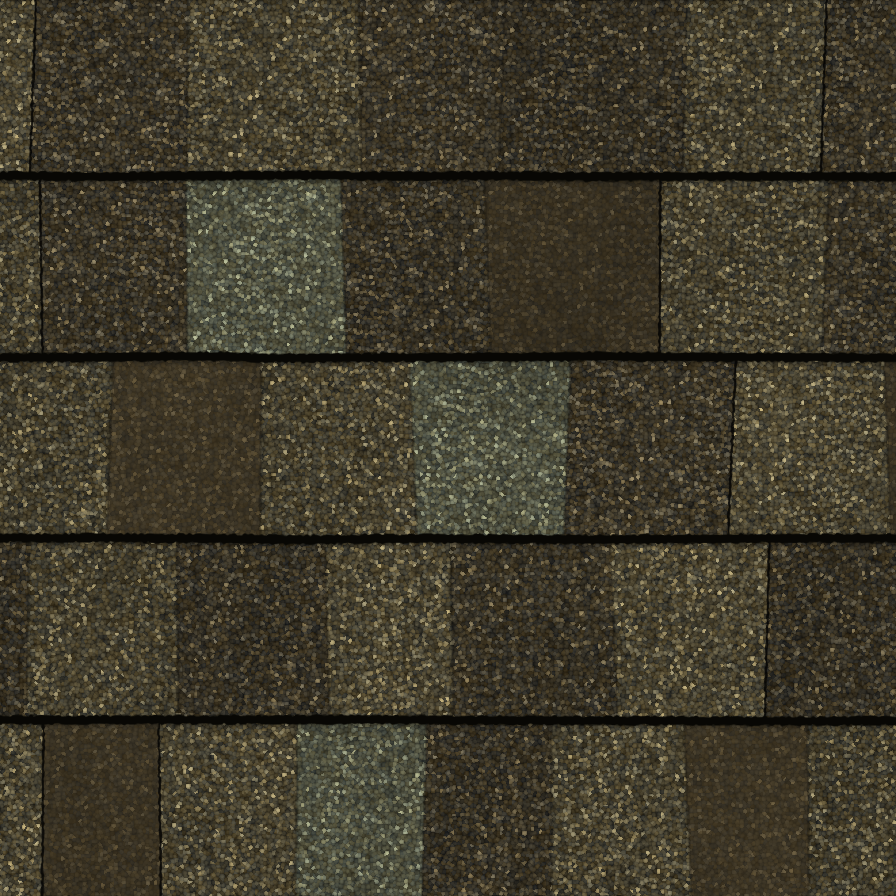
Reproduce this texture procedurally as a WebGL 1 fragment shader.

```glsl
precision highp float;

uniform vec2 u_resolution;

const float ROW_HEIGHT = 0.2025;

float hash(vec2 p) {
  return fract(sin(dot(p, vec2(127.1, 311.7))) * 43758.55);
}

float noise(vec2 p) {
  vec2 i = floor(p), f = fract(p);
  f = f * f * (3.0 - 2.0 * f);
  return mix(mix(hash(i), hash(i + vec2(1.0, 0.0)), f.x),
             mix(hash(i + vec2(0.0, 1.0)), hash(i + vec2(1.0, 1.0)), f.x), f.y);
}

// Blend colour of one tab in rgb, strength of its granules in a
vec4 tabTone(float tab, float row) {
  float vary = hash(vec2(tab + 3.0, row + 17.0));
  bool blended = row > 2.5 && row < 3.5;
  float light = blended ? mod(tab, 2.0)
                        : step(0.9, abs(mod(tab, 5.0) - 1.0)) * step(mod(tab, 5.0), 2.5);
  vec4 tone = mix(vec4(0.235, 0.212, 0.157, 1.0), vec4(0.298, 0.274, 0.200, 1.0), light);

  // Grey-green and plain brown accents, in three of the five rows
  if (mod(row, 3.0) > 0.5) {
    float start = min(row + 1.0, 3.0);
    float slot = mod(tab - start, 5.0);
    if (slot < 0.5) tone = vec4(0.335, 0.340, 0.270, 0.85);
    else if (abs(slot - start) < 0.5) tone = vec4(0.232, 0.202, 0.140, 0.5);
  }
  tone.rgb *= 0.95 + 0.12 * vary;
  return tone;
}

// Stone granules: x = brightness, y = warmth
vec2 granules(vec2 p) {
  vec2 cell = floor(p), nearestId = cell;
  float nearest = 9.0;
  for (int j = -1; j <= 1; j++) {
    for (int i = -1; i <= 1; i++) {
      vec2 id = cell + vec2(float(i), float(j));
      vec2 center = id + vec2(hash(id), hash(id + 57.0));
      float d = distance(p, center);
      if (d < nearest) {
        nearest = d;
        nearestId = id;
      }
    }
  }
  float value = hash(nearestId + 113.0);
  float brightness = 0.64 + 0.52 * value + 0.95 * pow(value, 10.0);
  brightness *= mix(1.12, 0.76, smoothstep(0.25, 0.8, nearest));
  return vec2(brightness, hash(nearestId + 211.0) - 0.5);
}

void main() {
  vec2 uv = gl_FragCoord.xy / u_resolution;
  float y = (uv.y - 0.5) / ROW_HEIGHT + 2.5;
  float row = 4.0 - floor(y);
  float height = fract(y) - 0.5;
  float roughness = noise(uv * 260.0) - 0.5;

  // Tabs of uneven width with slanted sides, some parted by a thin crack
  float firstEdge = 0.066 + 0.06 * cos(2.2 * (row - 2.0));
  float tabWidth = 0.176 - 0.0005 * row * row * row;
  vec4 tone = tabTone(0.0, row);
  float crack = 0.0;
  for (int i = 1; i <= 7; i++) {
    float tab = float(i);
    vec2 seed = vec2(tab, row + 5.0);
    float edge = firstEdge + (tab - 1.0) * tabWidth;
    edge += 0.032 * (hash(seed) - 0.5) + 0.018 * (hash(seed + 31.0) - 0.5) * height;
    float d = uv.x - edge + 0.002 * roughness;
    tone = mix(tone, tabTone(tab, row), smoothstep(-0.0015, 0.0015, d));
    float depth = mix(0.22, 0.8, step(0.76, hash(seed + 71.0)));
    crack = max(crack, depth * (1.0 - smoothstep(0.0005, 0.0022, abs(d))));
  }

  // Granular surface with faint blotches
  vec2 grain = granules(uv * 235.0);
  float fine = noise(uv * 430.0 + 19.0) - 0.5;
  float blotch = noise(uv * 14.0) + 0.6 * noise(uv * 45.0) - 0.8;
  float relief = 1.0 + tone.a * (grain.x - 1.0 + 0.3 * fine);
  vec3 color = tone.rgb * relief * (1.0 + 0.09 * blotch);
  color += tone.a * grain.y * vec3(0.05, 0.015, -0.045);
  color *= 1.0 - crack;

  // Dark gap between rows, with a soft shadow under it
  float seam = floor(y + 0.5);
  float wave = 0.0024 * (noise(vec2(uv.x * 9.0, seam * 7.0)) - 0.5);
  float gap = (y - seam) * ROW_HEIGHT + wave;
  float halfWidth = 0.0050 + 0.0026 * roughness;
  float shadow = step(gap, 0.0) * (1.0 - smoothstep(0.004, 0.012, -gap));
  color *= 1.0 - 0.25 * shadow;
  float gapMask = 1.0 - smoothstep(halfWidth - 0.0012, halfWidth + 0.0012, abs(gap));
  color = mix(color, vec3(0.030, 0.028, 0.014), gapMask);

  gl_FragColor = vec4(clamp(color, 0.0, 1.0), 1.0);
}
```
